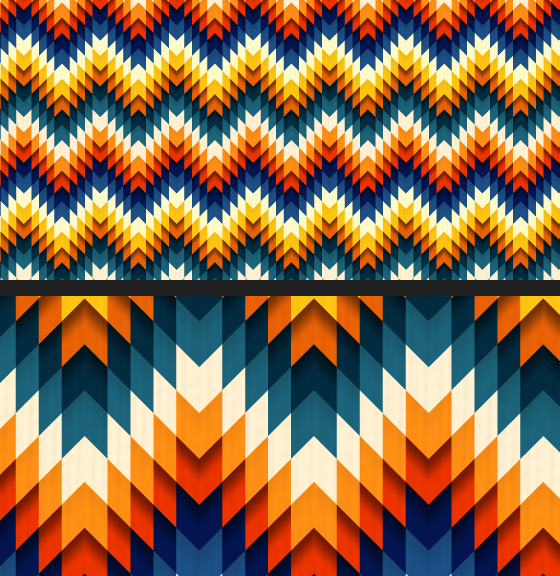
Top, the full canvas; bottom, a detail of the centre.
Reproduce this pattern procedurally as a Shadertoy shader.

```glsl
// Stepped flame-stitch zigzag of slanted blades in ten warm and cool bands.

const float COLUMN_WIDTH = 0.0273;        // fraction of canvas height
const vec2 TROUGH = vec2(1.0404, 0.5);    // tip of one cream arrowhead
const float COLUMNS_PER_SIDE = 5.0;
const float BAND_HEIGHT = 2.0;            // in column widths
const int SAMPLES = 4;                    // per axis

// Two families of five bands, listed from top to bottom.
const vec3 PALETTE[10] = vec3[10](
    vec3(1.00, 0.94, 0.82),   // warm cream
    vec3(1.00, 0.56, 0.08),   // orange
    vec3(0.92, 0.20, 0.00),   // red
    vec3(0.01, 0.08, 0.31),   // navy
    vec3(0.11, 0.31, 0.52),   // blue
    vec3(1.00, 0.98, 0.79),   // pale cream
    vec3(1.00, 0.77, 0.07),   // yellow
    vec3(0.91, 0.38, 0.02),   // burnt orange
    vec3(0.01, 0.17, 0.25),   // dark teal
    vec3(0.11, 0.39, 0.48)    // teal
);

// Shadow depth cast on each band of a family by the band above it.
const float SHADOW[5] = float[5](0.0, 0.05, 0.52, 0.55, 0.12);

// Band coordinate: columns step up from the trough, each blade slants down.
float bandCoordinate(vec2 p, float columns) {
    float fromTrough = abs(mod(p.x + columns, 2.0 * columns) - columns);
    float column = min(floor(fromTrough), columns - 1.0);
    float slant = fromTrough - column;
    return (p.y + column - slant) / BAND_HEIGHT;
}

// Faint vertical thread made of layered sines.
float weave(vec2 p, float strength) {
    float thread = sin(p.x * 11.3 + 0.6 * sin(p.y * 0.7))
                 + 0.6 * sin(p.x * 17.9 + p.y * 0.4)
                 + 0.4 * sin(p.y * 9.1 + p.x * 2.3);
    return 1.0 + strength * thread;
}

float castShadow(float depth, float strength) {
    return 1.0 - strength * (1.0 - smoothstep(0.0, 0.62, depth));
}

vec3 zigzagColor(vec2 uv) {
    vec2 p = vec2(uv.x - TROUGH.x, TROUGH.y - uv.y) / COLUMN_WIDTH;
    float band = bandCoordinate(p, COLUMNS_PER_SIDE);
    int index = int(mod(floor(band), 10.0));
    float shade = castShadow(fract(band), SHADOW[index % 5]);
    return PALETTE[index] * shade * weave(p, 0.012);
}

void mainImage(out vec4 fragColor, in vec2 fragCoord) {
    // Average a grid of samples to smooth every blade edge.
    vec3 total = vec3(0.0);
    for (int j = 0; j < SAMPLES; j++) {
        for (int i = 0; i < SAMPLES; i++) {
            vec2 offset = (vec2(i, j) + 0.5) / float(SAMPLES) - 0.5;
            total += zigzagColor((fragCoord + offset) / iResolution.y);
        }
    }
    fragColor = vec4(total / float(SAMPLES * SAMPLES), 1.0);
}
```
